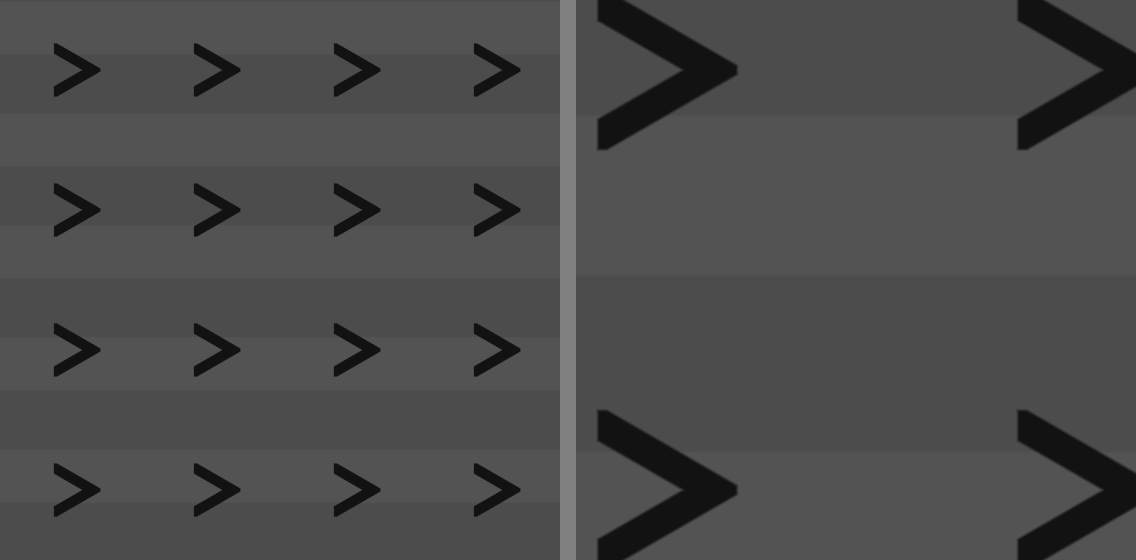
Left, the full canvas; right, a detail of the centre.
Write a three.js fragment shader that draws this pattern.

```glsl
varying vec2 vUv;

const float CELLS = 4.0;
const float STRIPES = 5.0;
const float SOFTNESS = 0.0013;

const vec3 DARK_GREY = vec3(0.298);
const vec3 LIGHT_GREY = vec3(0.325);
const vec3 INK = vec3(0.07);

// Coverage of a shape from its signed distance
float coverage(float dist, float softness) {
  return 1.0 - smoothstep(-softness, softness, dist);
}

// Signed distance to a band of the given centre and half width, repeating every unit
float bandDistance(float t, float centre, float halfWidth) {
  return abs(fract(t - centre + 0.5) - 0.5) - halfWidth;
}

float boxDistance(vec2 p, vec2 halfSize) {
  vec2 q = abs(p) - halfSize;
  return max(q.x, q.y);
}

// Right-pointing chevron: two mirrored arms meeting at apex
float armsDistance(vec2 p, float apex, float halfWidth) {
  vec2 armNormal = vec2(0.5, 0.866);
  return abs(dot(vec2(p.x - apex, abs(p.y)), armNormal)) - halfWidth;
}

void main() {
  // Horizontal stripes
  float stripe = bandDistance(vUv.y * STRIPES, 0.7505, 0.2375);
  vec3 colour = mix(DARK_GREY, LIGHT_GREY, coverage(stripe, SOFTNESS * STRIPES));

  // Chevrons, with arm ends and tip cut square
  vec2 cell = fract(vUv * CELLS) - 0.5;
  float arms = armsDistance(cell, 0.162, 0.037);
  float bounds = boxDistance(cell - vec2(0.051, 0.0), vec2(0.166, 0.19));
  float chevron = max(arms, bounds);
  colour = mix(colour, INK, coverage(chevron, SOFTNESS * CELLS));

  gl_FragColor = vec4(colour, 1.0);
}
```
